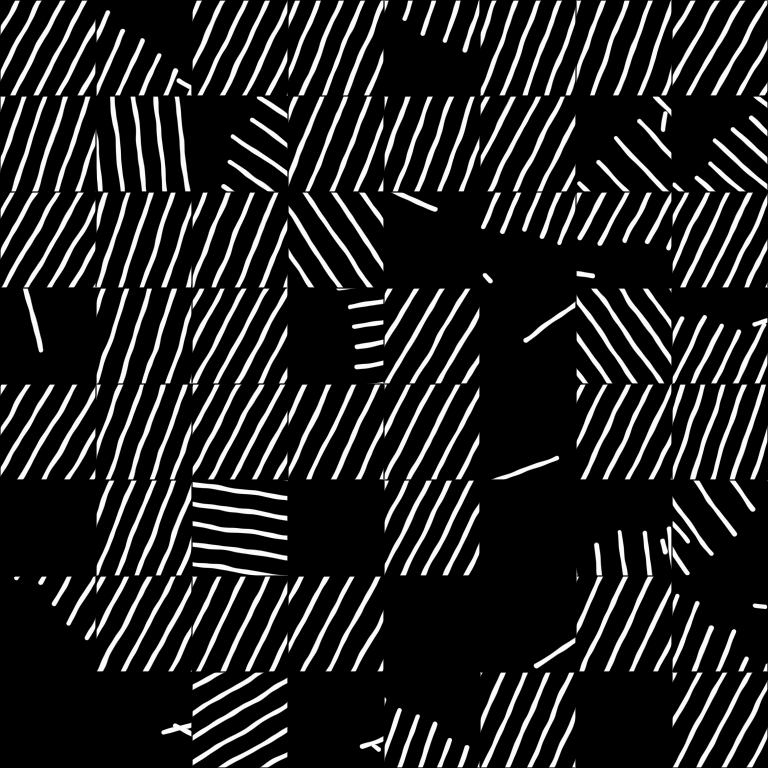
Reproduce this pattern procedurally as a WebGL 2 fragment shader.

```glsl
#version 300 es
precision highp float;
// Grid of black tiles hatched with slanted, hand-drawn white strokes, some broken or empty.

#define TILES 8.0
#define SEED 11
#define STROKE_RADIUS 0.024
#define SPACING 0.205
#define WOBBLE 0.022
#define SEAM 0.006
#define STEEP_SHARE 0.50
#define FULL_SHARE 0.58
#define PARTIAL_SHARE 0.80
#define STRAY_SHARE 0.90

uniform vec2 u_resolution;
out vec4 fragColor;

const vec3 INK = vec3(0.0);
const vec3 CHALK = vec3(0.985);

// Three random values in 0..1 from integer coordinates.
vec3 hash3(ivec3 key) {
    uvec3 v = uvec3(key) * 1664525u + 1013904223u;
    v.x += v.y * v.z; v.y += v.z * v.x; v.z += v.x * v.y;
    v ^= v >> 16u;
    v.x += v.y * v.z; v.y += v.z * v.x; v.z += v.x * v.y;
    return vec3(v >> 8u) / 16777216.0;
}

float cornerSlope(ivec2 corner, vec2 offset) {
    float turn = 6.2832 * hash3(ivec3(corner, SEED)).x;
    return dot(vec2(cos(turn), sin(turn)), offset);
}

float gradientNoise(vec2 p) {
    ivec2 i = ivec2(floor(p));
    vec2 f = fract(p);
    vec2 u = f * f * f * (f * (f * 6.0 - 15.0) + 10.0);
    float low = mix(cornerSlope(i, f), cornerSlope(i + ivec2(1, 0), f - vec2(1, 0)), u.x);
    float high = mix(cornerSlope(i + ivec2(0, 1), f - vec2(0, 1)),
                     cornerSlope(i + ivec2(1, 1), f - vec2(1, 1)), u.x);
    return mix(low, high, u.y);
}

// Shuffled rank of a tile, so every kind of tile keeps its share.
float tileRank(ivec2 tile) {
    int n = (tile.x & 7) + 8 * (tile.y & 7);
    n = (29 * n + 18 * n * n + SEED) & 63;
    n ^= n >> 3;
    n = (37 * n + 18 * n * n + 5) & 63;
    return (float(n) + 0.5) / 64.0;
}

float segmentDistance(vec2 p, vec2 center, float angle, float halfLength) {
    vec2 dir = vec2(cos(angle), sin(angle));
    vec2 q = p - center;
    return length(q - dir * clamp(dot(q, dir), -halfLength, halfLength));
}

// Distance to the center lines of all strokes in one tile.
float tileStrokes(vec2 p, ivec2 tile) {
    float rank = tileRank(tile);
    if (rank > STRAY_SHARE) return 1.0;
    vec3 look = hash3(ivec3(tile, SEED + 1));
    vec3 trim = hash3(ivec3(tile, SEED + 2));
    vec3 mark = hash3(ivec3(tile, SEED + 3));
    bool full = rank < FULL_SHARE;
    bool stray = rank > PARTIAL_SHARE;

    // Most tiles lean steeply right; the others take any direction.
    bool odd = rank > STEEP_SHARE && (full || stray || mark.z > 0.65);
    float angle = odd ? mix(1.68, 3.80, look.x) : mix(1.04, 1.26, look.x);
    float spacing = SPACING * (odd ? mix(1.0, 1.6, look.y * look.y) : mix(0.96, 1.16, look.y));

    vec2 dir = vec2(cos(angle), sin(angle));
    float along = dot(p, dir);
    float across = dot(p, vec2(-dir.y, dir.x)) + (look.z - 0.5) * spacing;
    float index = round(across / spacing);
    float offset = across - index * spacing;

    // Broken tiles end each stroke at its own ragged height.
    float overshoot = 0.0;
    if (!full) {
        vec3 ragged = hash3(ivec3(tile * 8 + ivec2(int(index), 0), SEED + 4));
        float side = trim.x < 0.5 ? -1.0 : 1.0;
        float cut = mix(-0.25, 0.15, trim.y) + 0.16 * (ragged.x - 0.5)
                  + index * 0.16 * (trim.z - 0.5);
        overshoot = max(along * side - cut, 0.0);
    }
    float d = length(vec2(offset, overshoot));
    if (stray && abs(index - round(2.0 * trim.z - 1.0)) > 0.5) d = 1.0;

    // A loose fleck near the rim of some broken tiles.
    if (!full && mark.x > 0.4) {
        vec2 center = vec2(trim.x < 0.5 ? -0.42 : 0.42, mix(-0.44, 0.44, mark.y));
        d = min(d, segmentDistance(p, center, 3.1416 * trim.z, mix(0.02, 0.16, look.z)));
    }
    return d;
}

void main() {
    vec2 grid = gl_FragCoord.xy / u_resolution.y * TILES;
    float pixel = TILES / u_resolution.y;
    ivec2 tile = ivec2(floor(grid));
    vec2 p = fract(grid) - 0.5;

    // Unsteady hand: bend the strokes and vary their thickness.
    vec2 bend = vec2(gradientNoise(grid * 3.1), gradientNoise(grid * 3.1 + 47.3));
    float radius = STROKE_RADIUS + 0.007 * gradientNoise(grid * 7.3 + 19.7);
    float d = tileStrokes(p + WOBBLE * bend, tile) - radius;
    float stroke = 1.0 - smoothstep(-0.75 * pixel, 0.75 * pixel, d);

    // Thin dark seam around each tile.
    float rim = 0.5 - max(abs(p.x), abs(p.y));
    stroke *= smoothstep(SEAM - 0.5 * pixel, SEAM + 0.5 * pixel, rim);
    fragColor = vec4(mix(INK, CHALK, stroke), 1.0);
}
```
